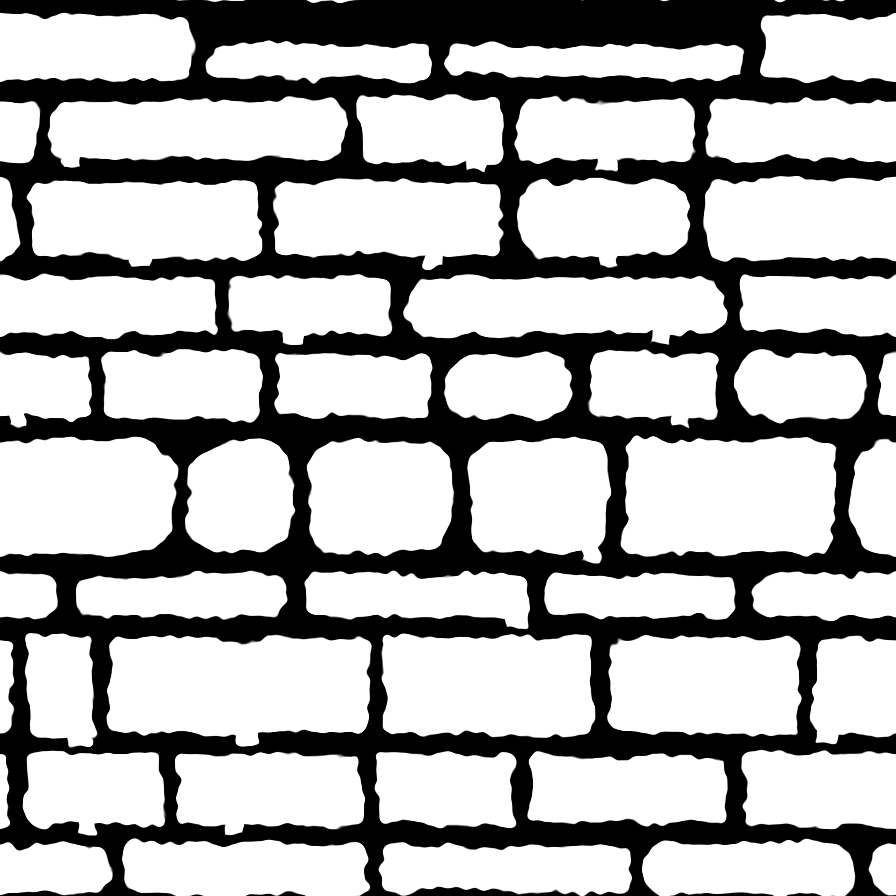
Write a Shadertoy shader that draws this texture map.

```glsl
// Tiling black-and-white dry stone wall: ten uneven courses of rough-edged blocks.
#define STONE_COLOR  vec3(1.0)
#define MORTAR_COLOR vec3(0.0)
#define BED_GAP      0.0095  // least half gap between courses
#define JOINT_GAP    0.0068  // least half gap between neighbours
#define GAP_SPREAD   0.0045  // extra gap, varied per stone
#define JOINT_JITTER 0.22    // share of an average stone width
#define MAX_ROUND    0.040   // largest corner radius
#define ROUGHNESS    0.0085  // depth of the edge wear
#define SPALL_SIZE   0.011   // half size of the chips under stones
#define SPALL_SHARE  0.35    // share of stones with a chip
#define TOP_SLUMP    0.030   // height missing from the low top stones

const float PI = 3.14159265;
const int COURSES = 10;

// Per course: top edge, stone count, first joint, bow of the joint spacing.
const vec4 COURSE[COURSES] = vec4[COURSES](
    vec4(0.008, 3.0, 0.224, -0.05), vec4(0.099, 4.0, 0.392, -0.11),
    vec4(0.191, 4.0, 0.026,  0.04), vec4(0.299, 3.0, 0.250, -0.15),
    vec4(0.383, 6.0, 0.107,  0.04), vec4(0.478, 5.0, 0.202, -0.10),
    vec4(0.630, 4.0, 0.074,  0.03), vec4(0.700, 5.0, 0.115,  0.18),
    vec4(0.831, 5.0, 0.020, -0.02), vec4(0.931, 4.0, 0.132,  0.09));

float hash(vec2 p) {
    vec3 q = fract(p.xyx * 0.1031);
    q += dot(q, q.yzx + 33.33);
    return fract((q.x + q.y) * q.z);
}

// Value noise that repeats once per unit tile.
float tileNoise(vec2 p, float cells, float seed) {
    p *= cells;
    vec2 i = floor(p), f = fract(p);
    f = f * f * (3.0 - 2.0 * f);
    vec2 a = mod(i, cells) + seed, b = mod(i + 1.0, cells) + seed;
    return mix(mix(hash(a), hash(vec2(b.x, a.y)), f.x),
               mix(hash(vec2(a.x, b.y)), hash(b), f.x), f.y);
}

float boxDistance(vec2 p, vec2 halfSize, float radius) {
    vec2 q = abs(p) - halfSize + radius;
    return length(max(q, 0.0)) + min(max(q.x, q.y), 0.0) - radius;
}

// Position of the k-th vertical joint; joint n closes the tile.
float jointX(int course, float k) {
    vec4 c = COURSE[course];
    float inner = step(0.5, k) * step(k, c.y - 0.5);
    float jitter = (hash(vec2(k + 3.0, float(course) + 17.0)) - 0.5) * JOINT_JITTER * inner;
    return c.z + (k + jitter) / c.y + c.w * sin(PI * k / c.y);
}

float stoneDistance(vec2 p, int course, float k) {
    float top = COURSE[course].x;
    float bottom = course < COURSES - 1 ? COURSE[course + 1].x : 1.0 + COURSE[0].x;
    float left = jointX(course, k), right = jointX(course, k + 1.0);
    if (course == 0 && k < 1.5) top += TOP_SLUMP;

    vec2 id = vec2(k * 7.0 + 1.0, float(course) * 5.0 + 2.0);
    vec4 rnd = vec4(hash(id), hash(id + 41.0), hash(id + 83.0), hash(id + 127.0));

    // Wrap into the tile, then lean the edges a little.
    vec2 q = fract(p - 0.5 * vec2(left + right, top + bottom) + 0.5) - 0.5;
    vec2 halfSize = 0.5 * vec2(right - left, bottom - top)
                  - vec2(JOINT_GAP, BED_GAP) - GAP_SPREAD * rnd.xy;
    vec2 leaned = q + vec2(0.12, 0.025) * (rnd.yz - 0.5) * q.yx;
    float radius = min(0.006 + MAX_ROUND * rnd.z * rnd.z, 0.8 * min(halfSize.x, halfSize.y));
    float d = boxDistance(leaned, halfSize, radius);
    if (d > 0.05) return d;

    // Square chips stuck to the lower edge.
    if (rnd.w < SPALL_SHARE) {
        vec2 chip = vec2((rnd.x * 2.0 - 1.0) * (halfSize.x - SPALL_SIZE), halfSize.y);
        d = min(d, boxDistance(q - chip, vec2(SPALL_SIZE), 0.001));
    }

    // Coarse and fine edge wear, separate for each stone.
    float seed = 19.0 * float(course) + 131.0 * k;
    float wear = tileNoise(p, 40.0, seed) - 0.5 + 0.65 * (tileNoise(p, 100.0, seed + 7.0) - 0.5);
    return d + ROUGHNESS * wear;
}

void mainImage(out vec4 fragColor, in vec2 fragCoord) {
    vec2 p = fragCoord / iResolution.y;
    p.y = 1.0 - p.y;

    // Union of all the stones in the tile.
    float d = 1.0;
    for (int course = 0; course < COURSES; course++) {
        int stones = int(COURSE[course].y);
        for (int k = 0; k < stones; k++)
            d = min(d, stoneDistance(p, course, float(k)));
    }

    float pixel = 1.0 / iResolution.y;
    float mortar = smoothstep(-0.75 * pixel, 0.75 * pixel, d);
    fragColor = vec4(mix(STONE_COLOR, MORTAR_COLOR, mortar), 1.0);
}
```
